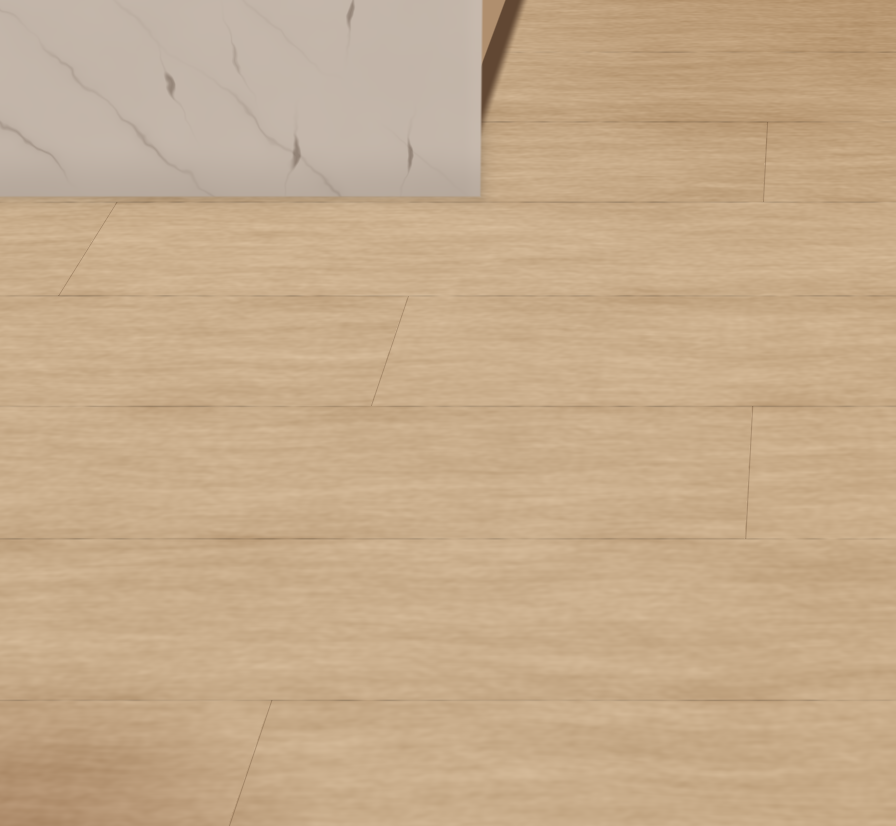
Reproduce this texture procedurally as a Shadertoy shader.

```glsl
// Pale oak planks receding in perspective, with a veined marble block at upper left.
// Screen points are projected to floor rows and lengths; planks step by a third per row.
// Stretched gradient noise makes the grain, warped lines and flakes make the marble.

vec2 hash2(vec2 cell) {
    vec2 h = vec2(dot(cell, vec2(127.1, 311.7)), dot(cell, vec2(269.5, 183.3)));
    return 2.0 * fract(sin(h) * 43758.55) - 1.0;
}

float gradientNoise(vec2 p) {
    vec2 i = floor(p), f = p - i;
    vec2 u = f * f * f * (f * (f * 6.0 - 15.0) + 10.0);
    vec2 e = vec2(0.0, 1.0);
    float low = mix(dot(hash2(i), f), dot(hash2(i + e.yx), f - e.yx), u.x);
    float high = mix(dot(hash2(i + e), f - e), dot(hash2(i + 1.0), f - 1.0), u.x);
    return mix(low, high, u.y);
}

float fbm(vec2 p) {
    float sum = 0.0, amp = 0.6;
    for (int i = 0; i < 4; i++) {
        sum += amp * gradientNoise(p);
        p = p * 2.03 + 17.3;
        amp *= 0.5;
    }
    return sum;
}

// Soft line of the given half width, in canvas heights
float stroke(float d, float halfWidth, float px) {
    return 1.0 - smoothstep(halfWidth - 0.5 * px, halfWidth + px, abs(d));
}

// p.x runs right and p.y runs down from the top edge
vec3 woodFloor(vec2 p, float px) {
    float depth = p.y + 1.1257;
    float row = 17.94 / depth - 9.09;
    float rowId = floor(row);
    float along = (p.x - 0.996) / depth;
    float period = 0.8565;
    float shifted = (along + 0.0524 + (rowId - 1.0) * period / 3.0) / period;
    vec2 plank = hash2(vec2(floor(shifted + 0.001), rowId) + 5.0);

    // Grain: broad bands, medium streaks, fine fibres, slanted flecks and pores
    vec2 g = vec2(along, row + 0.1 * gradientNoise(vec2(along * 6.0, row * 1.3))) + plank * 9.0;
    float bands = fbm(g * vec2(3.0, 4.0));
    float streaks = fbm(g * vec2(7.0, 12.0) + 31.0);
    float fibres = gradientNoise(g * vec2(26.0, 27.0));
    float flecks = gradientNoise(vec2(g.x * 42.0, g.y * 14.0 + g.x * 45.0));
    float pores = gradientNoise(vec2(along * 130.0, row * 34.0));
    float grain = 0.065 * bands + 0.07 * streaks + 0.035 * fibres + 0.02 * flecks + 0.035 * pores;

    // Room light falls off towards the back and the near left corner
    vec3 col = vec3(0.797, 0.687, 0.553);
    float back = smoothstep(0.34, -0.06, p.y) * smoothstep(0.35, 0.9, p.x);
    col = mix(col, vec3(0.70, 0.57, 0.425), 0.75 * back);
    float corner = smoothstep(0.42, 0.0, length((p - vec2(0.0, 1.02)) * vec2(0.9, 1.7)));
    col = mix(col, vec3(0.66, 0.52, 0.39), 0.85 * corner);
    col -= 0.012 * smoothstep(0.6, 1.08, p.x) * vec3(0.7, 1.0, 1.4);
    col += 0.008 * plank.x + grain * vec3(0.9, 1.0, 1.08);

    // Dark streaks gather beside some of the seams
    float seamDist = (fract(row + 0.5) - 0.5) * depth * depth / 17.94;
    float wear = gradientNoise(vec2(along * 9.0, floor(row + 0.5) * 7.3));
    col -= vec3(0.05, 0.06, 0.065) * exp(-abs(seamDist) * 110.0) * smoothstep(-0.15, 0.5, wear);

    // Faint seams break into dashes; end joints are fine and continuous
    float dash = gradientNoise(vec2(along * 70.0, floor(row + 0.5) * 3.1));
    float seam = stroke(seamDist, 0.0006, px) * clamp(0.5 + 0.8 * wear + 1.1 * dash, 0.0, 1.0);
    float joint = stroke((fract(shifted + 0.5) - 0.5) * period * depth, 0.0003, px);
    return col * (1.0 - 0.17 * seam - joint * vec3(0.18, 0.21, 0.24));
}

vec3 marble(vec2 p, float px) {
    vec3 col = vec3(0.765, 0.712, 0.664) + 0.02 * fbm(p * 7.0);
    vec2 warped = p + 0.03 * vec2(fbm(p * 13.0), fbm(p * 13.0 + 40.0));
    float veins = 0.0;

    // Long slanted veins, fainter to the right
    for (int i = 0; i < 4; i++) {
        float n = float(i);
        float d = (warped.x - 1.15 * warped.y + 0.17 - 0.155 * n) * 0.66;
        float presence = smoothstep(-0.35, 0.3, gradientNoise(vec2(p.y * 14.0, n * 3.7 + 0.4)));
        presence *= 1.0 - 0.27 * n;
        veins += presence * (0.5 * stroke(d, 0.001, 2.0 * px) + 0.25 * exp(-abs(d) * 160.0));
    }
    // Short tapered flakes with hairline tails
    for (int i = 0; i < 5; i++) {
        float n = float(i);
        vec2 q = warped - vec2(0.213 + 0.071 * n, 0.11 + 0.09 * sin(3.2 + 2.6 * n));
        q.x += q.y * (i < 2 ? -0.35 : 0.16);
        float body = smoothstep(1.3, 0.5, length(q / vec2(0.0045, 0.02)));
        float tail = stroke(q.x, 0.0006, 2.0 * px) * smoothstep(0.075, 0.01, abs(q.y));
        veins += (i == 1 ? 0.25 : 0.8) * body + 0.2 * tail;
    }
    col = mix(col, vec3(0.50, 0.435, 0.385), 0.7 * clamp(veins, 0.0, 1.0));
    col -= 0.05 * smoothstep(0.17, 0.24, p.y);
    return col + 0.012 * smoothstep(0.56, 0.577, p.x);
}

void mainImage(out vec4 fragColor, in vec2 fragCoord) {
    float px = 1.0 / iResolution.y;
    vec2 p = vec2(fragCoord.x, iResolution.y - fragCoord.y) * px;
    vec3 col = woodFloor(p, px);

    // Contact shadow under the block
    float blockDist = max(p.x - 0.584 + 0.01 * p.y, p.y - 0.238);
    col *= 1.0 - 0.13 * exp(-max(blockDist, 0.0) * 140.0);

    // Cabinet side and its dark recess, only behind the block
    float behind = 1.0 - step(0.2, p.y);
    float recess = 0.633 - 0.337 * p.y - p.x;
    col = mix(col, vec3(0.38, 0.28, 0.20), behind * smoothstep(-0.008, 0.006, recess));
    float panel = 0.612 - 0.37 * p.y - p.x;
    col = mix(col, vec3(0.69, 0.56, 0.43), behind * smoothstep(-px, px, panel));

    col = mix(col, marble(p, px), smoothstep(1.5 * px, -1.5 * px, blockDist));
    fragColor = vec4(clamp(col, 0.0, 1.0), 1.0);
}
```
